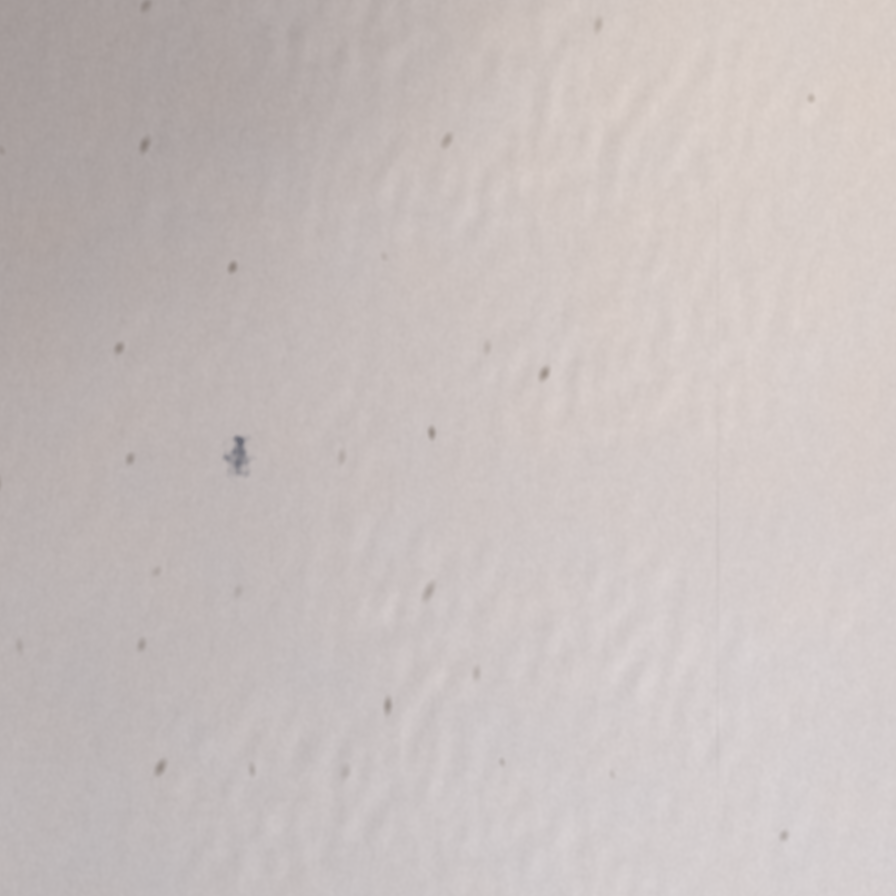
A three.js fragment shader for this texture:

```glsl
// Pale painted wall in soft uneven light: a broad gradient with a shaded upper left,
// shallow roller relief from differences of gradient noise, a fine blurred grain,
// sparse brownish specks, one dark chipped spot and a faint vertical seam.

varying vec2 vUv;

vec2 hash2(vec2 p) {
  p = vec2(dot(p, vec2(127.1, 311.7)), dot(p, vec2(269.5, 183.3)));
  return fract(sin(p) * 43758.5);
}

float corner(vec2 cell, vec2 f, vec2 offset) {
  return dot(hash2(cell + offset) * 2.0 - 1.0, f - offset);
}

float gradientNoise(vec2 p) {
  vec2 cell = floor(p);
  vec2 f = fract(p);
  vec2 u = f * f * (3.0 - 2.0 * f);
  float low = mix(corner(cell, f, vec2(0.0, 0.0)), corner(cell, f, vec2(1.0, 0.0)), u.x);
  float high = mix(corner(cell, f, vec2(0.0, 1.0)), corner(cell, f, vec2(1.0, 1.0)), u.x);
  return mix(low, high, u.y);
}

// 1 near the middle, falling softly to 0 at the radius
float softDot(float dist, float radius) {
  return 1.0 - smoothstep(0.0, radius, dist);
}

// Broad light: bright right side, shadow with a soft diagonal edge at the upper left
float wallLight(vec2 uv, float cloud) {
  float light = mix(0.704, 0.838, smoothstep(-0.1, 0.93, uv.x));
  light += 0.04 * (1.0 - uv.y) * (1.0 - uv.x);
  float edge = uv.x - uv.y + 0.45 + 0.08 * cloud;
  float shadow = (1.0 - smoothstep(-0.22, 0.22, edge)) * smoothstep(0.3, 0.95, uv.y);
  return light - 0.06 * shadow + 0.012 * cloud;
}

// Short upright ripples, leaning a little to the right, strongest in patches
float wallRelief(vec2 uv, float cloud) {
  vec2 p = vec2(uv.x - 0.15 * uv.y, uv.y) * vec2(46.0, 25.0) + 0.6 * cloud;
  float slope = gradientNoise(p) - gradientNoise(p + vec2(0.5, -0.2));
  float patches = smoothstep(-0.3, 0.25, cloud);
  float band = smoothstep(0.05, 0.4, uv.x) * (1.0 - smoothstep(0.65, 1.05, uv.x));
  return slope * (0.2 + 0.8 * patches * band);
}

// Fine upright grain over slightly wider mottling
float wallGrain(vec2 uv) {
  float fine = gradientNoise(uv * vec2(150.0, 115.0));
  return fine + 0.6 * gradientNoise(uv * 210.0 + 31.0) + 0.6 * gradientNoise(uv * vec2(70.0, 52.0) + 9.0);
}

// One jittered upright speck in some of the grid cells, most of them faint
float speckMask(vec2 uv) {
  vec2 grid = uv * 8.0 + vec2(0.37, 0.61);
  vec2 cell = floor(grid);
  vec2 kind = hash2(cell + 41.0);
  vec2 look = hash2(cell + 17.0);
  vec2 d = (fract(grid) - 0.12 - 0.76 * hash2(cell + 5.0)) / 8.0;
  d.x -= (look.y - 0.3) * 0.6 * d.y;
  float present = step(kind.x, 0.6 - 0.25 * uv.x);
  float dist = length(d * vec2(1.1, mix(0.5, 1.0, kind.y)));
  return present * softDot(dist, mix(0.0065, 0.011, look.y)) * mix(0.25, 1.0, look.x * look.x);
}

// Ragged upright chip, broken up by noise
float chipMask(vec2 uv) {
  vec2 d = uv - vec2(0.266, 0.49);
  float ragged = gradientNoise(uv * 95.0 + 4.0);
  float dist = length(d * vec2(1.0, 0.6)) + 0.012 * ragged;
  return softDot(dist, 0.019) * (0.85 - 0.8 * ragged);
}

void main() {
  vec2 uv = vUv;
  float cloud = gradientNoise(uv * 5.5 + 3.0);
  float light = wallLight(uv, cloud);
  light += 0.046 * wallRelief(uv, cloud) + 0.019 * wallGrain(uv);

  // Warm tint to the upper right, cooler toward the bottom
  float warmth = smoothstep(0.2, 1.0, uv.y) * smoothstep(0.25, 0.8, uv.x);
  float coolness = 1.0 - smoothstep(0.0, 0.6, uv.y);
  vec3 color = vec3(light) - vec3(0.0, 0.034, 0.04);
  color += warmth * vec3(0.012, 0.004, -0.014);
  color += coolness * vec3(-0.006, 0.004, 0.012);
  color += 0.008 * gradientNoise(uv * 14.0 + 13.0) * vec3(1.0, 0.0, -1.0);

  // Seam
  float seam = 1.0 - smoothstep(0.0, 0.004, abs(uv.x - 0.801));
  seam *= smoothstep(0.05, 0.2, uv.y) * (1.0 - smoothstep(0.75, 0.85, uv.y));
  color -= 0.018 * seam * (0.7 + gradientNoise(vec2(2.5, uv.y * 9.0)));

  // Specks and chipped spot
  color -= speckMask(uv) * vec3(0.2, 0.21, 0.23);
  color = mix(color, vec3(0.42, 0.42, 0.46), clamp(chipMask(uv), 0.0, 1.0));

  gl_FragColor = vec4(color, 1.0);
}
```
